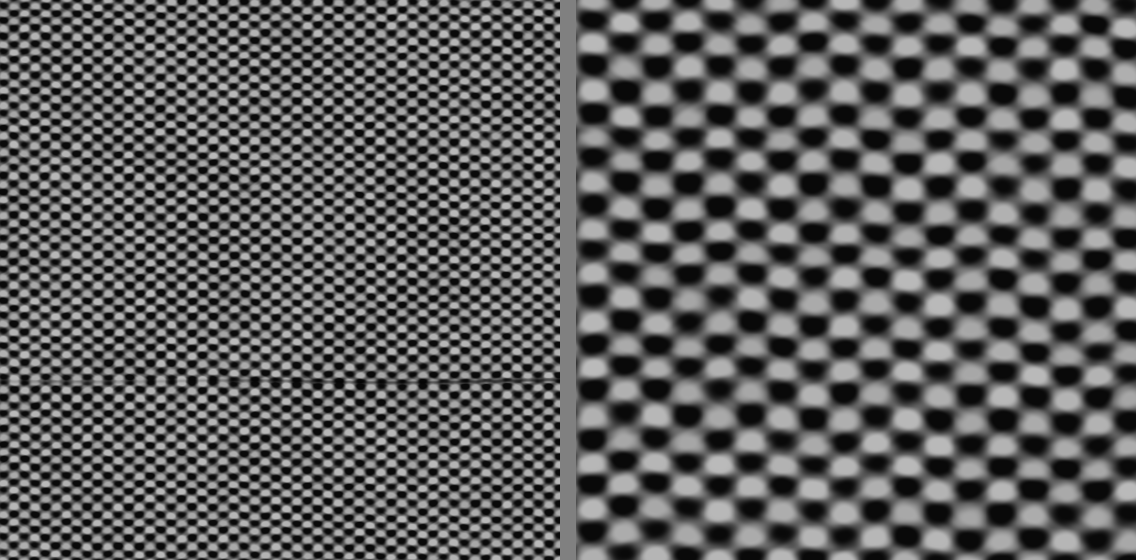
Left, the full canvas; right, a detail of the centre.
Give the GLSL for this texture, as a WebGL 1 fragment shader.

```glsl
precision highp float;
// Tight woven cloth: pale oval threads staggered in a brick lattice over black gaps.
// A product of two cosines makes the weave; sines bend the rows, cell hashes vary
// each thread and gap, and one slipped row breaks the regularity.
uniform vec2 u_resolution;

const float TAU = 6.2831853;

float hash(vec2 p) {
  vec3 q = fract(vec3(p.xyx) * 0.1031);
  q += dot(q, q.yzx + 33.33);
  return fract((q.x + q.y) * q.z);
}

// Slow unevenness built from layered sines, roughly -1 to 1.
float drift(vec2 p) {
  return 0.5 * sin(p.x * 9.0 + 2.0 * sin(p.y * 5.0))
       + 0.3 * sin(p.y * 31.0 + p.x * 7.0)
       + 0.2 * sin(p.x * 47.0 - p.y * 19.0);
}

void main() {
  vec2 uv = gl_FragCoord.xy / u_resolution;

  // Thread lattice: slightly tilted rows with small bends.
  vec2 thread = vec2(uv.x * 26.7 - 9.665, (uv.y + 0.012 * uv.x) * 36.2 - 23.82);
  thread += vec2(0.04, 0.07) * vec2(drift(uv.yx + 3.0), drift(uv));
  thread.y += 0.03 * sin(uv.y * 97.0) + 0.025 * sin(uv.x * 83.9 + uv.y * 13.0);

  // Slipped row, clearer towards the right.
  float seam = uv.y - 0.319 + 0.002 * sin(uv.x * 11.0);
  float seamStrength = mix(0.3, 1.0, smoothstep(0.2, 0.7, uv.x));
  thread.y -= 0.3 * (smoothstep(-0.004, 0.004, seam) - 1.0);

  // Staggered weave, with a crisper lower edge on each thread.
  float weave = cos(TAU * thread.x) * cos(TAU * thread.y);
  float height = weave - 0.1 * sin(2.0 * TAU * thread.y);

  // Diagonal cells give every thread and every gap its own strength.
  vec2 diagonal = vec2(thread.x + thread.y, thread.x - thread.y);
  float threadVar = hash(floor(diagonal + 0.5) + 71.0) - 0.5;
  float gapVar = hash(floor(diagonal) + 137.0) - 0.5;
  height += 0.35 * threadVar * max(weave, 0.0) + 0.5 * gapVar * max(-weave, 0.0);
  height += 0.06 * drift(uv * 1.7 + 5.0);

  // Fine fibre mottling.
  height += 0.05 * sin(thread.x * 17.0 + 3.0 * sin(thread.y * 5.3))
                 * sin(thread.y * 13.0 + 2.0 * sin(thread.x * 3.7));

  float tone = mix(0.035, 0.69, smoothstep(-0.75, 0.75, height));
  tone += 0.08 * threadVar * smoothstep(0.0, 0.8, weave);
  tone *= 1.0 - 0.45 * seamStrength * exp(-pow(seam / 0.003, 2.0));

  gl_FragColor = vec4(vec3(tone), 1.0);
}
```
